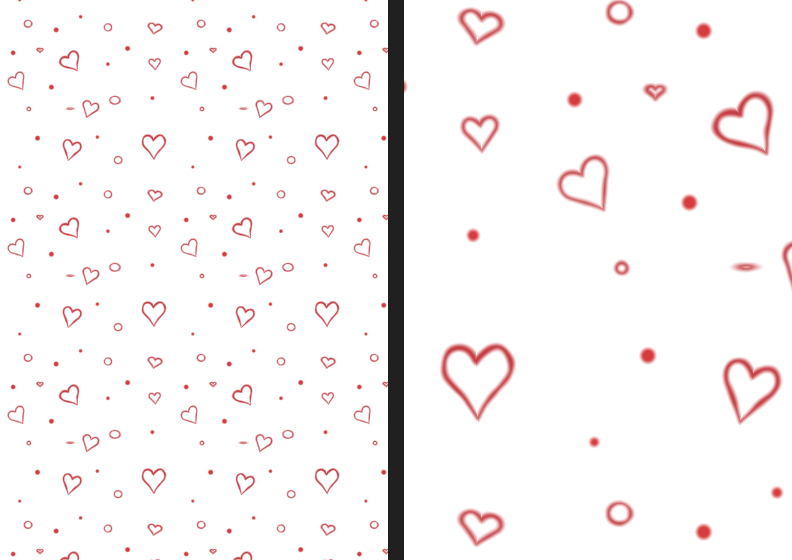
Left, the full canvas; right, a detail of the centre.
Write a Shadertoy shader that draws this pattern.

```glsl
// Repeating red brush-drawn hearts, small rings and dots on white.

const float CANVAS_HEIGHT = 768.0;          // design units down the canvas
const vec2 TILE = vec2(237.4, 229.1);       // one repeat, in design units
const float BLEED = 1.35;                   // softness of the ink edge
const vec3 PAPER = vec3(1.0);
const vec3 DOT_INK = vec3(0.84, 0.23, 0.24);
const vec3 BRUSH_INK = vec3(0.77, 0.24, 0.26);

// Dots: centre, radius
const vec3 DOTS[10] = vec3[10](
    vec3(77, 41, 3.2), vec3(110.5, 23, 2.2), vec3(18, 72.5, 3.0),
    vec3(175, 66.5, 3.2), vec3(148, 88, 2.3), vec3(70.5, 119.5, 3.2),
    vec3(209, 134.5, 2.5), vec3(51.5, 189.5, 3.2), vec3(133.5, 188, 2.2),
    vec3(27, 229, 1.9));

// Rings: centre, radii
const vec4 RINGS[6] = vec4[6](
    vec4(38.5, 32.5, 5.1, 4.6), vec4(148, 37.5, 4.9, 4.8),
    vec4(157.5, 137.5, 6.9, 5.2), vec4(162, 219.5, 5.1, 4.7),
    vec4(39.5, 149.5, 2.4, 2.3), vec4(96.5, 149, 2.6, 0.8));

// Hearts: centre, size
const vec4 HEARTS[8] = vec4[8](
    vec4(212, 39.8, 18, 14), vec4(55, 69.3, 7.5, 5.5),
    vec4(98.5, 86, 26, 25), vec4(25, 113, 23, 22),
    vec4(212.5, 88.5, 15.5, 14.5), vec4(122.5, 150.5, 22, 21.5),
    vec4(97, 206.8, 24, 25.5), vec4(210.8, 201.8, 31, 31));

// Heart strokes: tilt in radians (positive leans the tip right), half width
const vec2 STROKES[8] = vec2[8](
    vec2(-0.18, 0.9), vec2(0.0, 0.8), vec2(0.58, 1.25), vec2(0.55, 0.8),
    vec2(0.08, 0.8), vec2(-0.36, 0.95), vec2(-0.28, 1.15), vec2(0.0, 1.25));

float hash(vec2 p) {
    vec3 q = fract(p.xyx * 0.1031);
    q += dot(q, q.yzx + 33.33);
    return fract((q.x + q.y) * q.z);
}

float noise(vec2 p) {
    vec2 cell = floor(p), f = fract(p);
    f = f * f * (3.0 - 2.0 * f);
    return mix(mix(hash(cell), hash(cell + vec2(1, 0)), f.x),
               mix(hash(cell + vec2(0, 1)), hash(cell + vec2(1, 1)), f.x), f.y);
}

// Offset to the nearest copy of a centre in the repeating tile
vec2 wrapOffset(vec2 p, vec2 centre, vec2 tile) {
    vec2 d = p - centre;
    return d - tile * round(d / tile);
}

vec2 rotate(vec2 p, float angle) {
    float c = cos(angle), s = sin(angle);
    return mat2(c, -s, s, c) * p;
}

float ellipseDistance(vec2 p, vec2 radii) {
    return (length(p / radii) - 1.0) * min(radii.x, radii.y);
}

// Heart field with its tip at the origin, about 1.2 wide and high
float heartField(vec2 p) {
    p.x = abs(p.x);
    p.y -= p.x * (0.55 - 0.4 * p.x);        // rounds the lobes, deepens the notch
    if (p.x + p.y > 1.0) return length(p - vec2(0.25, 0.75)) - 0.3536;
    float side = length(p - 0.5 * max(p.x + p.y, 0.0));
    return min(length(p - vec2(0, 1)), side) * sign(p.x - p.y);
}

// Distance to a heart outline whose line swells and thins like a brush
float heartStroke(vec2 p, vec2 size, float halfWidth, float seed) {
    vec2 grain = p * 0.11 + seed * 17.0;
    vec2 wobble = vec2(noise(grain), noise(grain + 41.0)) - 0.5;
    vec2 scale = 1.207 / size;
    vec2 q = (p + wobble * 0.05 * size) * scale + vec2(0, 0.615);
    float d = heartField(q);
    vec2 e = vec2(0.02, 0.0);               // step for the field's slope
    vec2 slope = (vec2(heartField(q + e), heartField(q + e.yx)) - d) / e.x;
    float steepness = clamp(length(slope), 0.75, 1.4);
    d = abs(d) / (steepness * max(scale.x, scale.y));
    float pressure = mix(0.7, 1.2, noise(grain * 1.4 + 9.0));
    return d - halfWidth * pressure * mix(0.6, 1.0, smoothstep(0.0, 0.5, q.y));
}

float coverage(float d, float softness) {
    return 1.0 - smoothstep(-softness, softness, d);
}

void mainImage(out vec4 fragColor, in vec2 fragCoord) {
    float pixel = CANVAS_HEIGHT / iResolution.y;
    float softness = max(BLEED, 0.75 * pixel);
    vec2 p = vec2(fragCoord.x, iResolution.y - fragCoord.y) * pixel;

    float dots = 1e3;
    for (int i = 0; i < DOTS.length(); i++)
        dots = min(dots, length(wrapOffset(p, DOTS[i].xy, TILE)) - DOTS[i].z);

    float brush = 1e3;
    for (int i = 0; i < RINGS.length(); i++) {
        vec2 d = wrapOffset(p, RINGS[i].xy, TILE);
        float pressure = mix(0.45, 0.95, noise(d * 0.25 + float(i) * 7.0));
        brush = min(brush, abs(ellipseDistance(d, RINGS[i].zw)) - pressure);
    }
    for (int i = 0; i < HEARTS.length(); i++) {
        vec2 d = wrapOffset(p, HEARTS[i].xy, TILE) * vec2(1, -1);
        d = rotate(d, STROKES[i].x);
        brush = min(brush, heartStroke(d, HEARTS[i].zw, STROKES[i].y, float(i + 1)));
    }

    vec3 color = mix(PAPER, BRUSH_INK, coverage(brush, softness));
    color = mix(color, DOT_INK, coverage(dots, softness));
    fragColor = vec4(color, 1.0);
}
```
